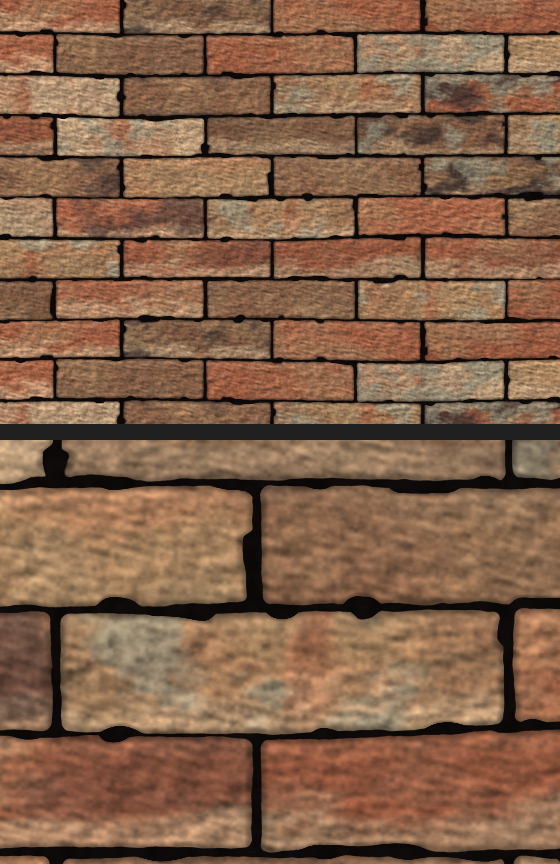
Top, the full canvas; bottom, a detail of the centre.
This texture is drawn by a Shadertoy shader. Its source:

```glsl
float hash(vec2 p) {
    vec3 q = fract(p.xyx * 0.1031);
    q += dot(q, q.yzx + 33.33);
    return fract((q.x + q.y) * q.z);
}

float noise(vec2 p) {
    vec2 i = floor(p), f = fract(p);
    f = f * f * (3.0 - 2.0 * f);
    return mix(mix(hash(i), hash(i + vec2(1, 0)), f.x),
               mix(hash(i + vec2(0, 1)), hash(i + 1.0), f.x), f.y);
}

float fbm(vec2 p) {
    float sum = 0.0, amp = 0.5;
    for (int i = 0; i < 5; i++) {
        sum += amp * noise(p);
        p = mat2(1.6, 1.2, -1.2, 1.6) * p + 7.3;
        amp *= 0.5;
    }
    return sum / 0.97;
}

// Sanded clay surface with slanted drag marks
float relief(vec2 s) {
    return 0.65 * fbm(s * vec2(5.0, 8.0))
         + 0.35 * noise(vec2(s.x + 0.6 * s.y, s.y - 0.3 * s.x) * vec2(7.0, 19.0));
}

float roundedBox(vec2 q, vec2 halfSize, float radius) {
    vec2 d = abs(q) - halfSize + radius;
    return length(max(d, 0.0)) + min(max(d.x, d.y), 0.0) - radius;
}

// q: position from the brick centre, s: the same, shifted per brick
vec3 clayColour(vec2 q, vec2 s, vec2 id) {
    vec3 red = vec3(0.59, 0.35, 0.25), tan_ = vec3(0.60, 0.47, 0.34);
    vec3 brown = vec3(0.49, 0.35, 0.26), pale = vec3(0.72, 0.60, 0.47);
    float kind = hash(id + 41.0), wear = hash(id + 73.0), mark = hash(id + 97.0);
    vec3 colour = kind < 0.38 ? red : kind < 0.62 ? tan_ : kind < 0.82 ? brown : pale;
    bool sandy = kind >= 0.82 || (kind >= 0.38 && kind < 0.62);

    // Broad firing patches
    float patches = smoothstep(0.42, 0.72, fbm(s * vec2(0.9, 1.3)));
    colour = mix(colour, sandy ? red : tan_, patches * (sandy ? 0.35 : 0.55));

    // Red streak down some sandy bricks
    float streak = abs(q.x - 1.6 * (mark - 0.5) + 0.35 * (fbm(s * 2.0) - 0.5));
    if (sandy) colour = mix(colour, red, 0.6 * step(0.4, wear) * smoothstep(0.28, 0.05, streak));

    // Pale sand fringe along the lower edge
    float fringe = smoothstep(0.05, 0.3, q.y + 0.8 * (fbm(s * vec2(1.3, 3.0)) - 0.5));
    colour = mix(colour, pale, 0.65 * fringe * step(0.55, mark));

    // Soot and grey-green bloom
    float soot = smoothstep(0.45, 0.68, fbm(s * vec2(1.1, 2.0) + 31.0));
    float sootAmount = sandy ? 0.12 : 0.8 * smoothstep(0.3, 0.75, wear);
    colour = mix(colour, vec3(0.23, 0.18, 0.17), soot * sootAmount);
    float bloom = smoothstep(0.50, 0.66, fbm(s * vec2(1.6, 2.4) + 59.0));
    colour = mix(colour, vec3(0.55, 0.53, 0.45), bloom * (wear > 0.68 ? 0.7 : 0.1));

    return colour * (0.93 + 0.16 * hash(id + 11.0));
}

void mainImage(out vec4 fragColor, in vec2 fragCoord) {
    // One unit is the height of a course; y runs downwards
    vec2 uv = fragCoord / iResolution.xy;
    vec2 p = vec2(uv.x * 13.8, (1.0 - uv.y) * 10.42 - 0.845);
    p.y += 0.12 * (noise(p * vec2(0.3, 0.6) + 5.0) - 0.5);
    float pixel = 13.8 / iResolution.x;

    // Staggered courses, with the clay repeating every eight
    float row = floor(p.y);
    float across = (p.x - (mod(row, 2.0) > 0.5 ? 3.0 : 1.35)) / 3.71;
    vec2 id = vec2(floor(across) + 8.0, mod(row, 8.0));
    vec2 q = vec2((fract(across) - 0.5) * 3.71, fract(p.y) - 0.5);
    q += 0.03 * (vec2(hash(id + 3.0), hash(id + 19.0)) - 0.5);
    vec2 s = q + id * vec2(17.0, 23.0) + 50.0;

    // Ragged outline with chipped spots
    float d = roundedBox(q, vec2(1.815, 0.472), 0.07);
    d += 0.05 * (fbm(s * 4.0) - 0.5);
    d += 0.07 * smoothstep(0.68, 0.9, noise(s * vec2(3.0, 4.0) + 13.0));
    float brick = smoothstep(0.7 * pixel, -0.7 * pixel, d);

    // Clay lit from the upper left
    vec3 colour = clayColour(q, s, id);
    float slope = relief(s + 0.025) - relief(s - 0.025);
    float grain = noise(s * 15.0) + noise(s * 27.0) - 1.0;
    colour *= 1.0 + 0.8 * slope + 0.17 * grain;
    colour *= mix(0.68, 1.0, smoothstep(0.0, 0.07, -d));
    colour += 0.05 * smoothstep(0.12, 0.03, abs(q.y + 0.4)) * vec3(1.0, 0.9, 0.75);

    vec3 joint = vec3(0.05, 0.035, 0.035) * (0.7 + 0.6 * noise(p * 12.0));
    fragColor = vec4(clamp(mix(joint, colour, brick), 0.0, 1.0), 1.0);
}
```
